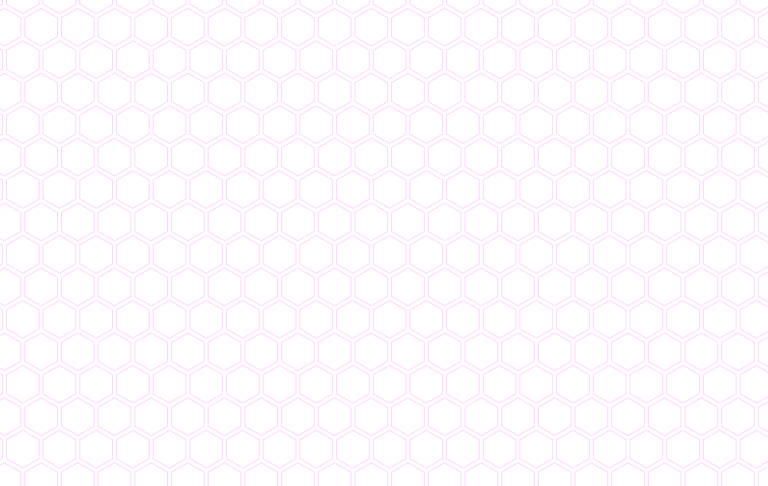
Write a WebGL 2 fragment shader that draws this pattern.

```glsl
#version 300 es
precision highp float;
// Honeycomb of separate, thinly outlined pale pink hexagons on white.

uniform vec2 u_resolution;
out vec4 fragColor;

// All lengths are fractions of the canvas width.
const vec2 PITCH = vec2(36.68, 32.46) / 768.0;   // column and row spacing
const vec2 ORIGIN = vec2(22.8, 36.8) / 768.0;    // centre of one hexagon
const float APOTHEM = 16.35 / 768.0;
const float LINE_WIDTH = 1.0 / 768.0;

const vec3 PAPER = vec3(1.0);
const vec3 PINK = vec3(1.0, 0.84, 1.0);

// Signed distance to a regular hexagon with a corner at the top.
float hexagon(vec2 p, float apothem) {
    p = abs(p);
    return max(p.x, dot(p, vec2(0.5, 0.8660254))) - apothem;
}

// Distance to the nearest outline in rows that shift by half a column.
float honeycomb(vec2 p, vec2 pitch, float apothem) {
    float nearest = 1.0;
    float lowerRow = floor(p.y / pitch.y);
    for (int i = 0; i < 2; i++) {
        float row = lowerRow + float(i);
        float column = p.x / pitch.x - 0.5 * mod(row, 2.0);
        vec2 local = vec2((fract(column + 0.5) - 0.5) * pitch.x,
                          p.y - row * pitch.y);
        nearest = min(nearest, abs(hexagon(local, apothem)));
    }
    return nearest;
}

// Share of a pixel-wide footprint that a line covers.
float lineCoverage(float dist, float width, float pixel) {
    float start = max(dist - 0.5 * pixel, -0.5 * width);
    float end = min(dist + 0.5 * pixel, 0.5 * width);
    return clamp((end - start) / pixel, 0.0, 1.0);
}

void main() {
    float pixel = 1.0 / u_resolution.x;
    vec2 p = gl_FragCoord.xy * pixel - ORIGIN;
    float dist = honeycomb(p, PITCH, APOTHEM);
    float ink = lineCoverage(dist, LINE_WIDTH, pixel);
    fragColor = vec4(mix(PAPER, PINK, ink), 1.0);
}
```
